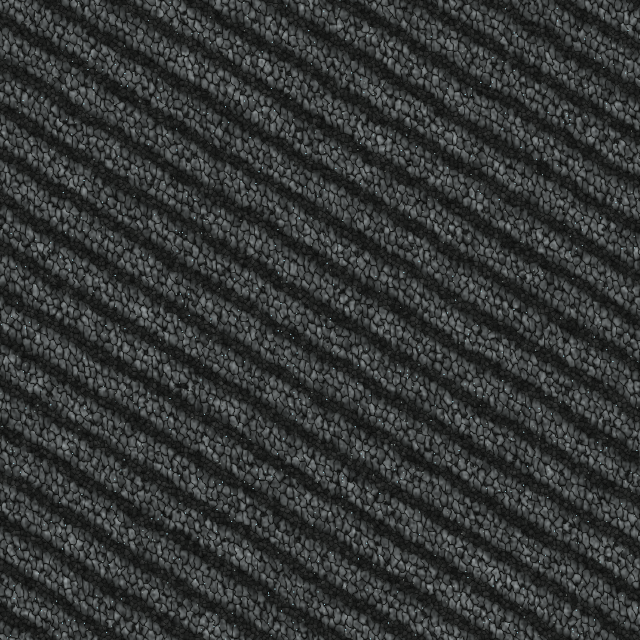
Write a WebGL 2 fragment shader that draws this texture.

```glsl
#version 300 es
precision highp float;

uniform vec2 u_resolution;
out vec4 fragColor;

#define RIB_PERIOD 0.0607
#define RIB_ANGLE 0.555
#define RIB_PHASE 0.38
#define RIB_WOBBLE 0.12
#define RIB_ROWS 4.0
#define LOOP_PITCH 0.0128
#define LOOP_LEAN 0.5
#define GROUND_PITCH 0.0072
#define FLECK_PITCH 0.0048
#define FLECK_SHARE 0.03
#define FIBRE_AMOUNT 0.5

const vec3 CREVICE = vec3(0.068, 0.074, 0.069);
const vec3 GROUND = vec3(0.190, 0.193, 0.190);
const vec3 YARN = vec3(0.385, 0.402, 0.404);
const vec3 GLINT = vec3(0.66, 0.74, 0.74);

struct Stitch {
    vec2 cell;    // lattice cell that owns the point
    vec2 offset;  // from the stitch centre
    float gap;    // distance to the neighbouring stitch
};

vec2 hash22(vec2 p) {
    vec3 q = fract(p.xyx * vec3(0.1031, 0.1030, 0.0973));
    q += dot(q, q.yzx + 33.33);
    return fract((q.xx + q.yz) * q.zy);
}

float valueNoise(vec2 p) {
    vec2 i = floor(p), f = fract(p);
    f = f * f * (3.0 - 2.0 * f);
    float low = mix(hash22(i).x, hash22(i + vec2(1, 0)).x, f.x);
    float high = mix(hash22(i + vec2(0, 1)).x, hash22(i + vec2(1, 1)).x, f.x);
    return mix(low, high, f.y);
}

// Nearest stitch on a staggered, jittered lattice
Stitch findStitch(vec2 uv, vec2 jitter) {
    Stitch s = Stitch(vec2(0), vec2(0), 0.0);
    float nearest = 9.0, second = 9.0;
    float row = floor(uv.y);
    for (int j = -1; j <= 1; j++) {
        float y = row + float(j);
        float stagger = 0.5 * mod(y, 2.0);
        float column = floor(uv.x - stagger);
        for (int i = -1; i <= 1; i++) {
            vec2 cell = vec2(column + float(i), y);
            vec2 centre = cell + 0.5 + vec2(stagger, 0) + jitter * (hash22(cell) - 0.5);
            float d = length(uv - centre);
            if (d < nearest) {
                second = nearest;
                nearest = d;
                s.cell = cell;
                s.offset = uv - centre;
            } else {
                second = min(second, d);
            }
        }
    }
    s.gap = second - nearest;
    return s;
}

// Rounded shading of one stitch, lit from the upper left
float dome(Stitch s, float crevice) {
    float bulge = 1.0 - 0.9 * dot(s.offset, s.offset);
    float light = dot(s.offset, vec2(-0.2, 0.4));
    return smoothstep(-0.16, crevice, s.gap) * bulge + light;
}

void main() {
    vec2 p = gl_FragCoord.xy / u_resolution;
    float c = cos(RIB_ANGLE), n = sin(RIB_ANGLE);
    vec2 q = vec2(c * p.x - n * p.y, n * p.x + c * p.y);  // along, across
    float rib = q.y / RIB_PERIOD + RIB_PHASE;
    rib += RIB_WOBBLE * (valueNoise(q * vec2(26, 16) + 40.0) - 0.5);
    float fromGroove = 0.5 - abs(fract(rib) - 0.5);

    // One sunken row per period, the others raised
    vec2 loopUv = vec2((q.x + LOOP_LEAN * q.y) / LOOP_PITCH, RIB_ROWS * rib + 0.5);
    vec2 warp = vec2(valueNoise(p * 170.0), valueNoise(p * 170.0 + 71.0));
    Stitch loop = findStitch(loopUv + 0.5 * (warp - 0.5), vec2(0.5, 0.4));
    bool raised = mod(loop.cell.y, RIB_ROWS) > 0.5;

    // Fine dark ground between the ribs
    Stitch fine = findStitch(q / GROUND_PITCH + 80.0, vec2(0.8));
    float groundTone = dome(fine, 0.4) * (0.3 + 0.6 * hash22(fine.cell + 9.0).x);
    vec3 ground = mix(CREVICE, GROUND, groundTone);

    // Raised loops, dimmer on the flanks, with uneven yarn
    float shade = dome(loop, 0.42) * (0.74 + 0.34 * hash22(loop.cell + 17.0).y);
    shade *= mix(0.42, 1.0, smoothstep(0.08, 0.34, fromGroove));
    shade *= 0.93 + 0.14 * valueNoise(p * 9.0);
    vec3 yarn = mix(CREVICE, YARN, shade);
    float edge = smoothstep(-0.04, 0.14, loop.gap);
    vec3 colour = raised ? mix(ground * 0.85, yarn, edge) : ground;

    // Fuzzy fibres
    float fibre = valueNoise(p * vec2(320, 240)) + valueNoise(q * vec2(150, 210) + 31.0) - 1.0;
    colour *= 1.0 + FIBRE_AMOUNT * fibre;

    // Sparse metallic flecks, faintly tinted
    vec2 fleckUv = p / FLECK_PITCH;
    vec2 fleckCell = floor(fleckUv);
    vec2 pick = hash22(fleckCell + 211.0);
    vec2 spot = fract(fleckUv) - 0.5 - 0.4 * (hash22(fleckCell + 57.0) - 0.5);
    float share = FLECK_SHARE * (raised ? 1.0 : 0.3) * mix(1.3, 0.8, p.y);
    float fleck = step(pick.x, share) * (1.0 - smoothstep(0.08, 0.36, length(spot)));
    vec3 tint = mix(vec3(1.08, 0.96, 0.88), vec3(0.88, 1.02, 1.08), pick.y);
    colour = mix(colour, GLINT * tint, fleck * (0.4 + 0.6 * pick.y));

    fragColor = vec4(clamp(colour, 0.0, 1.0), 1.0);
}
```
